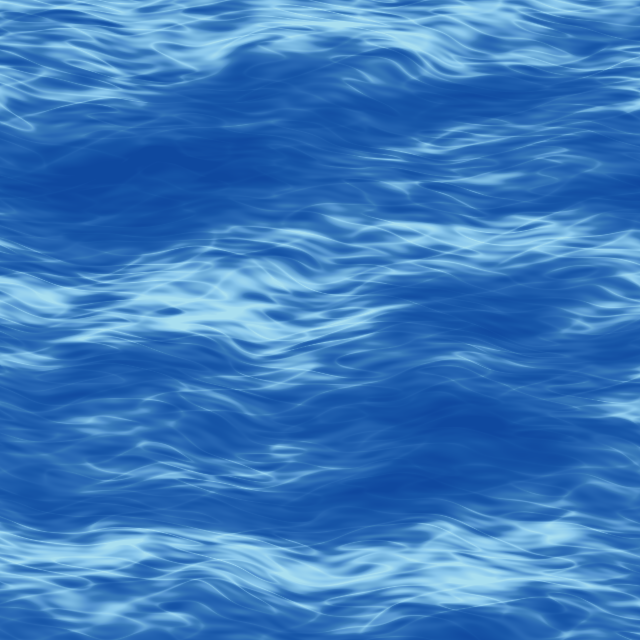
A three.js fragment shader for this texture:

```glsl
// Open sea under daylight: broad swells and pale bands, sharp-edged dark wave
// faces and long thin glints. Stretched gradient noise builds a brightness
// field of roughly unit variance, which a ramp of blues then tints.

varying vec2 vUv;

// Random unit gradient for a lattice cell
vec2 cellGradient(vec2 cell) {
  vec3 h = fract(cell.xyx * vec3(0.1031, 0.1030, 0.0973));
  h += dot(h, h.yzx + 33.33);
  float angle = 6.2832 * fract((h.x + h.y) * h.z);
  return vec2(cos(angle), sin(angle));
}

// Gradient noise scaled to about unit variance
float noise(vec2 p) {
  vec2 cell = floor(p);
  vec2 f = p - cell;
  vec2 w = f * f * f * (f * (f * 6.0 - 15.0) + 10.0);
  float a = dot(cellGradient(cell), f);
  float b = dot(cellGradient(cell + vec2(1.0, 0.0)), f - vec2(1.0, 0.0));
  float c = dot(cellGradient(cell + vec2(0.0, 1.0)), f - vec2(0.0, 1.0));
  float d = dot(cellGradient(cell + vec2(1.0, 1.0)), f - vec2(1.0, 1.0));
  return mix(mix(a, b, w.x), mix(c, d, w.x), w.y) / 0.21;
}

// Thin bright lines along the zero level of the noise
float glints(vec2 p) {
  float n = noise(p);
  return exp(-4.5 * sqrt(n * n + 0.006));
}

// Light and dark patches with fairly crisp borders
float waveFaces(vec2 p) {
  float n = noise(p);
  return 1.25 * n / sqrt(n * n + 0.35);
}

// Tilts the ripple direction
vec2 slant(vec2 p, float slope) {
  return vec2(p.x, p.y + slope * p.x);
}

float seaBrightness(vec2 uv) {
  // Ripples crowd together towards the top; a gentle warp arches the crests
  vec2 p = vec2(uv.x, uv.y + 0.1 * uv.y * uv.y) + 20.0;
  p.y += 0.012 * noise(p * vec2(3.5, 4.5)) + 0.003 * noise(p * vec2(9.0, 15.0) + 7.0);

  // Swells and wide pale bands
  float bandY = uv.y + 0.02 * noise(uv * vec2(2.0, 3.0) + 41.0);
  float swell = 0.55 * cos(6.2832 * (bandY - 0.53) / 0.43);
  swell += 0.46 * noise(slant(p, 0.05) * vec2(2.0, 7.5) + 3.0);
  swell += 0.36 * waveFaces(slant(p, -0.10) * vec2(3.2, 15.0) + 61.0);

  // Ripples and glints of falling size, leaning both ways
  float ripples = 0.30 * waveFaces(slant(p, 0.12) * vec2(5.0, 28.0) + 11.0);
  ripples += 0.95 * glints(slant(p, -0.15) * vec2(4.5, 24.0) + 17.0);
  ripples += 0.95 * glints(slant(p, 0.16) * vec2(7.0, 38.0) + 29.0);
  ripples += 0.26 * noise(slant(p, -0.08) * vec2(10.0, 62.0) + 37.0);
  ripples += 0.22 * noise(slant(p, 0.10) * vec2(20.0, 105.0) + 53.0);

  // Troughs stay calm while lit slopes glitter
  float glitter = mix(0.5, 1.25, smoothstep(-0.8, 0.8, swell));
  return 1.08 * (swell + (ripples - 0.28) * glitter);
}

// Blends to the next colour of the ramp between two brightness levels
vec3 ramp(vec3 below, vec3 above, float low, float high, float level) {
  return mix(below, above, clamp((level - low) / (high - low), 0.0, 1.0));
}

vec3 waterColor(float level) {
  vec3 color = vec3(0.06, 0.285, 0.625);
  color = ramp(color, vec3(0.09, 0.34, 0.66), -2.0, -0.98, level);
  color = ramp(color, vec3(0.16, 0.41, 0.71), -0.98, -0.2, level);
  color = ramp(color, vec3(0.22, 0.48, 0.73), -0.2, 0.33, level);
  color = ramp(color, vec3(0.33, 0.58, 0.82), 0.33, 0.74, level);
  color = ramp(color, vec3(0.42, 0.67, 0.85), 0.74, 1.16, level);
  color = ramp(color, vec3(0.54, 0.78, 0.93), 1.16, 1.8, level);
  return ramp(color, vec3(0.66, 0.87, 0.94), 1.8, 2.8, level);
}

void main() {
  gl_FragColor = vec4(waterColor(seaBrightness(vUv)), 1.0);
}
```
